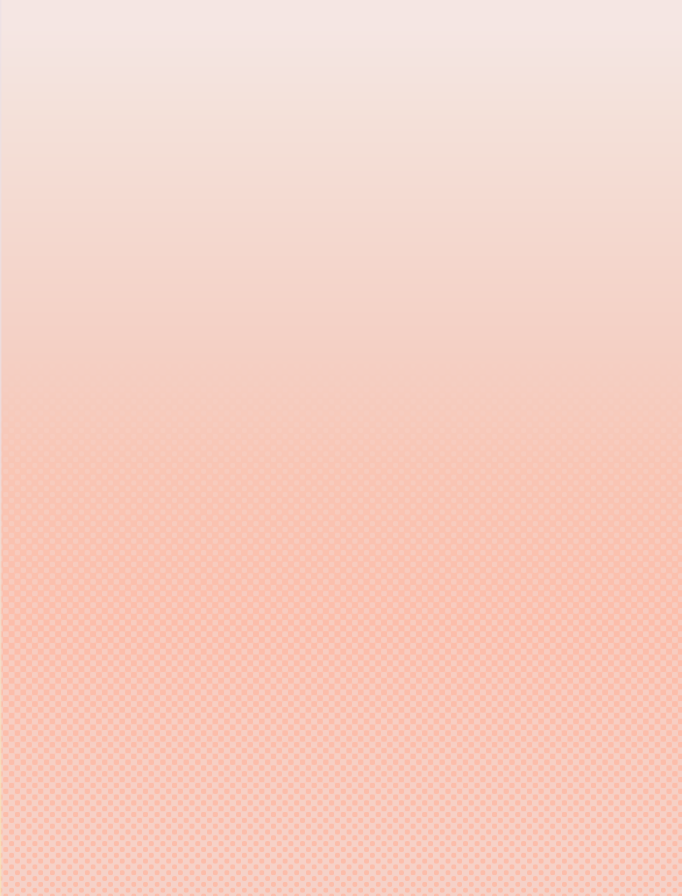
Give the GLSL for this background, as a Shadertoy shader.

```glsl
#define DOT_CELLS 77.0      // lattice periods per canvas height
#define DOT_TOP 0.60        // height where the dots begin to appear
#define EDGE_WIDTH 0.0016   // pale strip on the left, in canvas heights
#define TAU 6.2831853

const vec3 MIST  = vec3(0.960, 0.902, 0.890);
const vec3 CREAM = vec3(0.955, 0.880, 0.850);
const vec3 BLUSH = vec3(0.957, 0.815, 0.770);
const vec3 PEACH = vec3(0.975, 0.772, 0.705);
const vec3 CORAL = vec3(0.990, 0.742, 0.665);
const vec3 PALE  = vec3(0.962, 0.822, 0.785);

float ramp(float from, float to, float x) {
    return clamp((x - from) / (to - from), 0.0, 1.0);
}

// Vertical wash, from coral at the bottom to mist at the top
vec3 wash(float height) {
    vec3 color = mix(CORAL, PEACH, ramp(0.30, 0.48, height));
    color = mix(color, BLUSH, ramp(0.48, 0.61, height));
    color = mix(color, CREAM, ramp(0.61, 0.87, height));
    return mix(color, MIST, ramp(0.87, 0.97, height));
}

// Staggered halftone: pale dots widen downward until coral dots remain
float halftone(vec2 p, float height) {
    vec2 wave = cos(p * DOT_CELLS * TAU);
    float threshold = mix(-0.28, 0.22, ramp(0.0, 0.45, height));
    float softness = max(0.12, 0.5 * TAU * DOT_CELLS / iResolution.y);
    return smoothstep(threshold - softness, threshold + softness, wave.x * wave.y);
}

void mainImage(out vec4 fragColor, in vec2 fragCoord) {
    vec2 p = fragCoord / iResolution.y;
    float height = p.y;
    vec3 color = wash(height);

    // Dots gain contrast toward the bottom
    float contrast = 1.0 - ramp(0.0, DOT_TOP, height);
    vec3 dotColor = mix(color, PALE, sqrt(contrast));
    color = mix(color, dotColor, halftone(p, height));

    // Thin strip at the left edge, cool above and warm below
    vec3 stripColor = mix(vec3(0.97, 0.89, 0.72), vec3(0.92, 0.88, 0.90), ramp(0.1, 0.5, height));
    float pixel = 1.0 / iResolution.y;
    float strip = 1.0 - smoothstep(EDGE_WIDTH - 0.5 * pixel, EDGE_WIDTH + 0.5 * pixel, p.x);
    color = mix(color, stripColor, 0.7 * strip);

    fragColor = vec4(color, 1.0);
}
```
